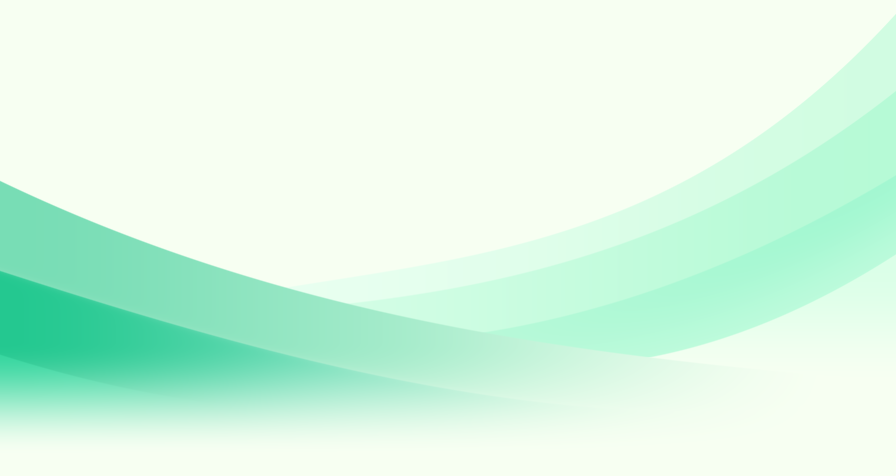
This background is drawn by a Shadertoy shader. Its source:

```glsl
// Soft mint ribbons sweeping across a pale cream background.
#define PAPER      vec3(0.970, 1.000, 0.950)
#define MIST       vec3(0.860, 1.000, 0.910)
#define JADE       vec3(0.470, 0.865, 0.710)
#define EMERALD    vec3(0.140, 0.785, 0.565)
#define FLOOR_LOW  0.04
#define FLOOR_HIGH 0.28
#define RIM_LIGHT  0.10
#define RIM_WIDTH  0.006

// Height of a cubic edge with coefficients k, lowest power first.
float edgeHeight(vec4 k, float x) {
    return k.x + x * (k.y + x * (k.z + x * k.w));
}

// Smooth coverage of the area below an edge, given the depth under it.
float below(float depth) {
    float pixel = 1.0 / iResolution.y;
    return smoothstep(-pixel, pixel, depth);
}

// Thin highlight just under an edge.
float rim(float depth) {
    return RIM_LIGHT * exp(-abs(depth) / RIM_WIDTH);
}

void mainImage(out vec4 fragColor, in vec2 fragCoord) {
    vec2 uv = fragCoord / iResolution.xy;
    float x = uv.x;
    float y = uv.y;
    vec3 color = PAPER;

    // Rising ribbons on the right, from outermost to innermost
    float outer = edgeHeight(vec4(0.2288, 0.8912, -1.623, 1.474), x) - y;
    float middle = edgeHeight(vec4(0.3093, 0.1543, -0.2977, 0.643), x) - y;
    float inner = edgeHeight(vec4(0.4062, -0.6866, 0.9124, 0.0), x) - y;
    float hollow = edgeHeight(vec4(0.8024, -1.8867, 1.55, 0.0), x) - y;
    float sweep = smoothstep(0.3, 1.0, x);

    vec3 outerTint = mix(vec3(0.91, 1.0, 0.94), vec3(0.82, 0.99, 0.885), sweep);
    vec3 middleTint = mix(vec3(0.83, 0.995, 0.90), vec3(0.715, 0.98, 0.84), sweep);
    vec3 innerTint = mix(vec3(0.75, 0.98, 0.86), vec3(0.64, 0.97, 0.82), sweep);
    innerTint = mix(innerTint, MIST, 0.45 * smoothstep(0.0, 0.2, inner));
    vec3 hollowTint = mix(PAPER, MIST, smoothstep(0.18, 0.44, y));

    color = mix(color, outerTint, below(outer));
    color = mix(color, middleTint, below(middle));
    color = mix(color, innerTint, below(inner));
    // The parabola turns back up on the left, so keep only its right arm.
    color = mix(color, hollowTint, below(hollow) * step(0.61, x));

    // Falling ribbons on the left, dissolving towards the right
    float upper = edgeHeight(vec4(0.62, -0.9029, 0.6958, -0.2149), x) - y;
    float lower = edgeHeight(vec4(0.431, -0.6088, 0.1033, 0.245), x) - y;
    float fold = edgeHeight(vec4(0.255, -0.603, 0.73, 0.0), x) - y;

    vec3 upperTint = mix(JADE, vec3(0.70, 0.94, 0.82), smoothstep(0.0, 0.65, x));
    upperTint = mix(upperTint, PAPER, smoothstep(0.42, 0.95, x));
    vec3 lowerTint = mix(EMERALD, vec3(0.45, 0.87, 0.73), smoothstep(0.0, 0.45, x));
    lowerTint += 0.05 * below(fold) * (1.0 - smoothstep(0.05, 0.27, x));
    lowerTint = mix(lowerTint, upperTint, smoothstep(0.22, 0.74, x));

    vec3 ribbon = mix(upperTint, lowerTint, below(lower));
    ribbon = mix(ribbon, PAPER, rim(lower));

    // Light rising from the floor
    ribbon = mix(PAPER, ribbon, smoothstep(FLOOR_LOW, FLOOR_HIGH, y));
    color = mix(color, ribbon, below(upper));

    fragColor = vec4(color, 1.0);
}
```
